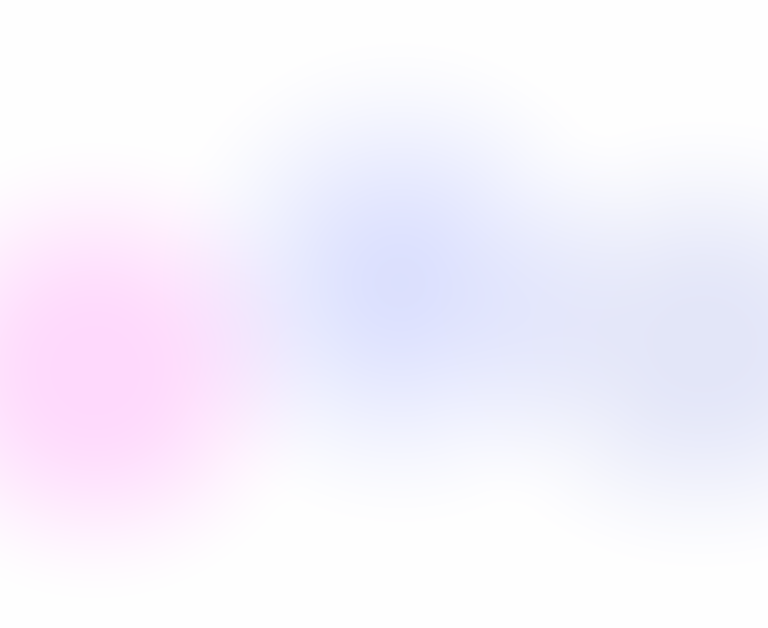
Give the GLSL for this background, as a WebGL 1 fragment shader.

```glsl
precision highp float;
// Three soft pastel glows, pink, periwinkle and pale lavender, on white.
uniform vec2 u_resolution;

#define PAPER vec3(0.998, 0.997, 0.998)
#define PINK vec3(1.0, 0.855, 0.99)
#define PERIWINKLE vec3(0.862, 0.88, 0.996)
#define LAVENDER vec3(0.893, 0.905, 0.976)
#define PINK_CENTER vec2(0.124, 0.41)
#define PERIWINKLE_CENTER vec2(0.521, 0.55)
#define LAVENDER_CENTER vec2(0.915, 0.452)
#define LAVENDER_STRETCH 1.14

// Coverage of a blurred disc: full inside inner, fading to zero at outer.
// Lengths are in canvas heights, centers in canvas fractions.
float glow(vec2 uv, vec2 center, float stretch, float inner, float outer) {
    float aspect = u_resolution.x / u_resolution.y;
    vec2 offset = (uv - center) * vec2(aspect / stretch, 1.0);
    return 1.0 - smoothstep(inner, outer, length(offset));
}

void main() {
    vec2 uv = gl_FragCoord.xy / u_resolution;

    // Layer the glows as translucent tints from back to front
    vec3 color = PAPER;
    color *= mix(vec3(1.0), LAVENDER, glow(uv, LAVENDER_CENTER, LAVENDER_STRETCH, 0.05, 0.39));
    color *= mix(vec3(1.0), PINK, glow(uv, PINK_CENTER, 1.0, 0.06, 0.39));
    color *= mix(vec3(1.0), PERIWINKLE, glow(uv, PERIWINKLE_CENTER, 1.0, 0.0, 0.42));

    gl_FragColor = vec4(color, 1.0);
}
```
